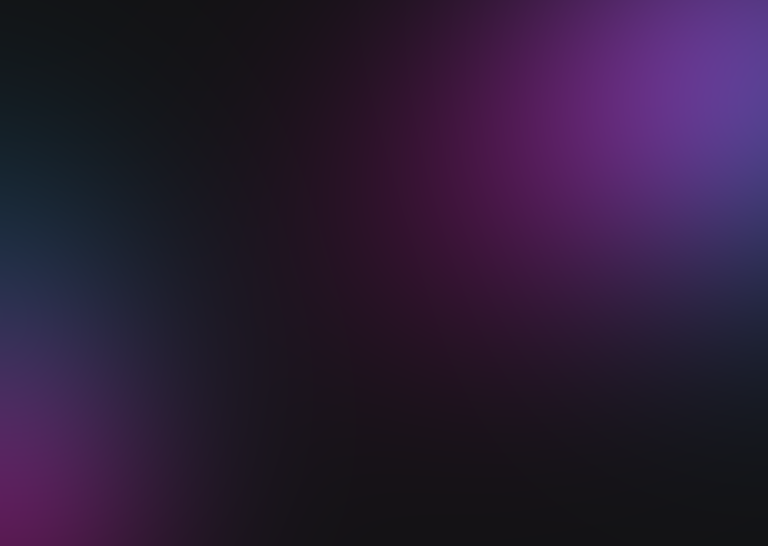
This background is drawn by a WebGL 2 fragment shader. Its source:

```glsl
#version 300 es
precision highp float;
// Dark backdrop lit by soft magenta and blue glows at the upper right and lower left.
// Each glow is a rotated elliptical Gaussian, added to a near-black base.
// Lengths are in canvas heights, with the origin at the lower left.

#define BASE_COLOR    vec3(0.070, 0.070, 0.075)
#define RIGHT_MAGENTA vec3(0.330, -0.020, 0.240)
#define RIGHT_BLUE    vec3(0.000, 0.200, 0.300)
#define LEFT_MAGENTA  vec3(0.290, -0.010, 0.200)
#define LEFT_BLUE     vec3(0.000, 0.125, 0.170)
#define RIGHT_TILT    0.558
#define LEFT_TILT     -1.05

uniform vec2 u_resolution;
out vec4 fragColor;

// Gaussian falloff: 1 at the center, 1/e at the ellipse given by radii.
float glow(vec2 p, vec2 center, vec2 radii, float tilt) {
    vec2 axis = vec2(cos(tilt), sin(tilt));
    vec2 d = p - center;
    vec2 q = vec2(dot(d, axis), dot(d, vec2(-axis.y, axis.x))) / radii;
    return exp(-dot(q, q));
}

void main() {
    vec2 p = gl_FragCoord.xy / u_resolution.y;
    vec3 color = BASE_COLOR;

    // Upper right: a long magenta beam with a round blue glow at the edge
    color += RIGHT_MAGENTA * glow(p, vec2(1.209, 0.835), vec2(0.549, 0.352), RIGHT_TILT);
    color += RIGHT_BLUE * glow(p, vec2(1.429, 0.817), vec2(0.415), 0.0);

    // Lower left: a magenta corner with a tilted blue haze above it
    color += LEFT_MAGENTA * glow(p, vec2(-0.018, 0.084), vec2(0.320, 0.357), 0.0);
    color += LEFT_BLUE * glow(p, vec2(-0.018, 0.414), vec2(0.403, 0.340), LEFT_TILT);

    fragColor = vec4(clamp(color, 0.0, 1.0), 1.0);
}
```
